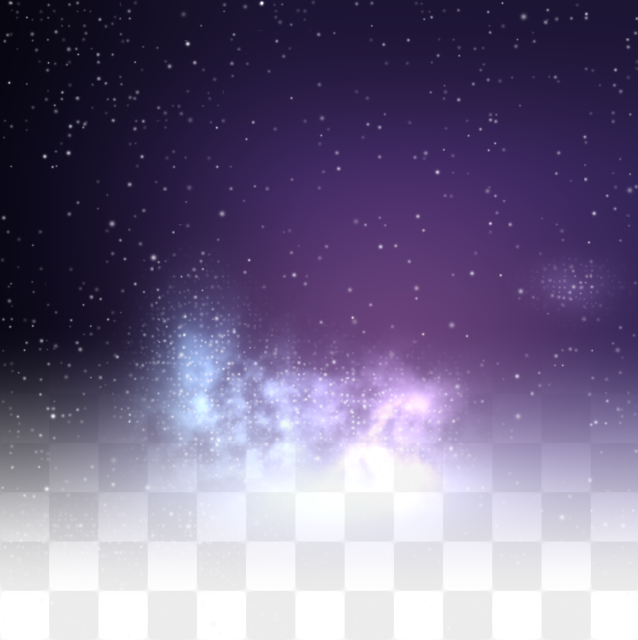
Write a Shadertoy shader that draws this background.

```glsl
// A violet night sky with a bright, clumpy star cloud, dissolving downward
// into a pale checkerboard. Gaussian glows set the colour, value noise shapes
// the cloud, and jittered hash grids scatter the stars.

vec3 hash3(vec2 p) {
    vec3 h = fract(p.xyx * vec3(.1031, .1030, .0973));
    h += dot(h, h.yzx + 33.33);
    return fract((h.xxy + h.yzz) * h.zyx);
}

float noise(vec2 p) {
    vec2 i = floor(p), f = fract(p);
    f = f * f * (3. - 2. * f);
    float low = mix(hash3(i).x, hash3(i + vec2(1, 0)).x, f.x);
    float high = mix(hash3(i + vec2(0, 1)).x, hash3(i + 1.).x, f.x);
    return mix(low, high, f.y);
}

float fbm(vec2 p) {
    float sum = 0., amp = .5;
    for (int k = 0; k < 5; k++) {
        sum += amp * noise(p);
        p = mat2(1.6, 1.2, -1.2, 1.6) * p + 7.3;
        amp *= .5;
    }
    return sum;
}

// Soft elliptical spot
float glow(vec2 p, vec2 centre, vec2 radius) {
    vec2 d = (p - centre) / radius;
    return exp(-dot(d, d));
}

// One jittered star per occupied grid cell; radius is in cell units
float stars(vec2 p, float cells, float density, float radius) {
    vec2 id = floor(p * cells);
    vec3 h = hash3(id + cells);
    vec2 d = fract(p * cells) - mix(vec2(.3), vec2(.7), h.xy);
    vec3 pick = hash3(id + cells * 3. + 17.);
    float size = radius * mix(.65, 1.25, pick.y);
    float core = exp(-dot(d, d) / (size * size));
    return core * step(pick.x, density) * mix(.25, 1., h.z * h.z);
}

void mainImage(out vec4 fragColor, in vec2 fragCoord) {
    vec2 uv = fragCoord / iResolution.xy;
    vec2 p = fragCoord / iResolution.y;

    // Night sky: black on the left, indigo above, mauve in the middle
    float across = smoothstep(-.08, .55, uv.x + .12 * (uv.y - .5));
    vec3 sky = mix(vec3(.025, .02, .07), vec3(.17, .125, .31), across);
    sky *= 1. - .35 * smoothstep(.68, 1., uv.y);
    sky += vec3(.23, .13, .16) * glow(uv, vec2(.62, .47), vec2(.31, .22));
    sky += vec3(.05, .02, .06) * glow(uv, vec2(.65, .72), vec2(.35, .16));
    sky += vec3(.13, .12, .23) * smoothstep(0., .25, uv.x)
         * (1. - smoothstep(.18, .5, uv.y));

    // Star cloud: blue tail, cyan core, lavender bridge and white eastern arm
    float n = fbm(p * 13. + 2.);
    float clump = smoothstep(.34, .68, n);
    float fine = smoothstep(.36, .7, fbm(p * 38.));
    float texture1 = .3 + .7 * clump + .4 * fine;
    float tail = glow(uv, vec2(.31, .465), vec2(.065, .085));
    float core = glow(uv, vec2(.375, .34), vec2(.11, .105));
    float bridge = glow(uv, vec2(.49, .37), vec2(.14, .065));
    float arm = glow(uv, vec2(.625, .31), vec2(.085, .085));
    vec2 slant = mat2(.77, -.64, .64, .77) * (uv - vec2(.59, .315));
    float streak = glow(slant, vec2(0), vec2(.085, .028));
    sky += vec3(.22, .31, .37) * tail * (.4 + .8 * n);
    sky += vec3(.46, .66, .67) * core * texture1;
    sky += vec3(.24, .25, .32) * bridge * texture1;
    sky += vec3(.52, .45, .55) * arm * texture1;
    sky += vec3(.6, .6, .62) * streak * (.3 + .9 * clump);
    sky += vec3(.62, .75, .72) * glow(uv, vec2(.52, .215), vec2(.24, .075));

    // Small wisp on the right
    float wisp = glow(uv, vec2(.9, .55), vec2(.055, .035));
    sky += vec3(.2, .19, .23) * wisp * (.2 + n);

    // Checkerboard showing through the fading sky
    vec2 wave = sin(p * 13. * 3.14159265);
    float edge = 20. / iResolution.y;
    float check = smoothstep(-edge, edge, wave.x * wave.y);
    vec3 board = mix(vec3(.925), vec3(1), check);
    float cover = smoothstep(.06, .5, uv.y);
    vec3 col = mix(board, min(sky, 1.), cover);

    // Scattered stars, grouped by slow noise and thinner toward the right
    float group = smoothstep(.3, .75, noise(p * 7. + 4.));
    float thin = mix(1., .5, smoothstep(.3, .7, uv.x));
    float light = stars(p, 19., .16, .065);
    light += .8 * stars(p + .37, 43., .12 * thin, .11);
    light += .6 * stars(p, 87., .05 + .2 * group * thin, .2);

    // Dense dust in the cloud, the wisp and the lower left
    float dust = tail * .7 + core + bridge + arm + wisp * .6
               + .8 * glow(uv, vec2(.22, .14), vec2(.23, .06));
    dust = clamp(dust, 0., 1.);
    light += .85 * dust * stars(p + .19, 118., .45, .26);
    light += .9 * dust * stars(p + .53, 67., .35, .18);
    col = mix(col, vec3(.97, .97, 1), clamp(light, 0., 1.));

    fragColor = vec4(col, 1);
}
```
